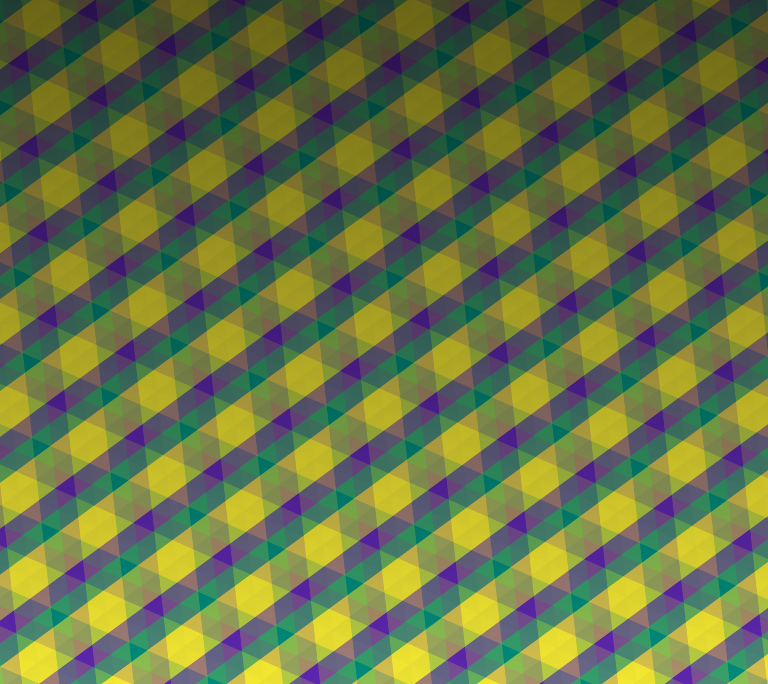
Give the GLSL for this pattern, as a Shadertoy shader.

```glsl
const float PERIOD = 0.10825;              // stripe repeat, in canvas heights
const vec2 HEX_CENTER = vec2(0.431, 0.576);
const float TILT = 1.157;                  // angle of the first stripe normal
const float THIRD_TURN = 2.0943951;

const vec3 YELLOW = vec3(0.97, 0.92, 0.19);
const vec3 GOLD = vec3(0.91, 0.87, 0.20);
const vec3 PURPLE = vec3(0.36, 0.15, 0.68);
const vec3 TEAL = vec3(0.00, 0.54, 0.48);

// Four equal bands per repeat, blended over a width given in bands
vec3 bandColor(float phase, float blur) {
    float t = fract(phase + 0.25) * 4.0;
    vec3 color = mix(YELLOW, GOLD, smoothstep(1.0 - blur, 1.0, t));
    color = mix(color, PURPLE, smoothstep(2.0 - blur, 2.0, t));
    color = mix(color, TEAL, smoothstep(3.0 - blur, 3.0, t));
    return mix(color, YELLOW, smoothstep(4.0 - blur, 4.0, t));
}

// Stripes running across the direction of the given angle
vec3 stripes(vec2 p, float angle, float pixel) {
    vec2 normal = vec2(cos(angle), sin(angle));
    return bandColor(dot(p, normal) / PERIOD, 4.0 * pixel / PERIOD);
}

// Three translucent stripe sets, a third of a turn apart
vec3 weave(vec2 p, vec3 weights, float pixel) {
    vec3 color = vec3(0.0);
    for (int i = 0; i < 3; i++) {
        float angle = TILT - float(i) * THIRD_TURN;
        color += weights[i] * stripes(p, angle, pixel);
    }
    return color;
}

// Light falling off towards the top
float verticalShade(float height) {
    return mix(1.0, 0.44, height);
}

void mainImage(out vec4 fragColor, in vec2 fragCoord) {
    float pixel = 1.0 / iResolution.y;
    vec2 uv = fragCoord * pixel;
    vec3 weights = vec3(0.21, 0.56, 0.23);
    vec3 color = weave(uv - HEX_CENTER, weights, pixel);
    fragColor = vec4(color * verticalShade(uv.y), 1.0);
}
```
